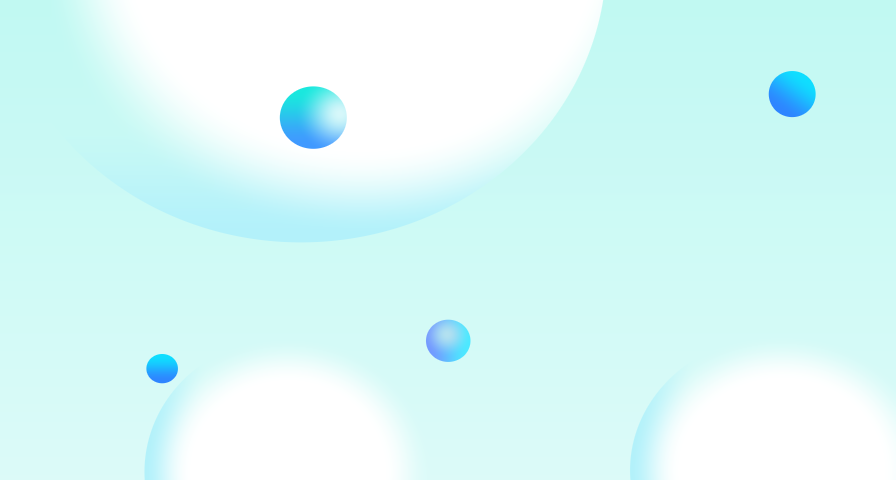
Reproduce this background procedurally as a WebGL 1 fragment shader.

```glsl
precision highp float;
// Pale aqua backdrop with three large white glowing discs, cut by the frame,
// and four small glossy balls. Every shape is an ellipse distance; the discs
// blend a soft white core with a cyan rim, the balls use two-colour ramps.

uniform vec2 u_resolution;

// Positions are in canvas heights, with the origin at the lower left.
const float ASPECT = 1.873;

const vec3 SKY_TOP = vec3(0.755, 0.976, 0.950);
const vec3 SKY_BOTTOM = vec3(0.862, 0.982, 0.974);
const vec3 RIM_CYAN = vec3(0.700, 0.945, 0.982);
const vec3 WHITE = vec3(1.0);

const vec3 AZURE = vec3(0.18, 0.52, 1.0);
const vec3 SKY_BLUE = vec3(0.25, 0.60, 1.0);
const vec3 PERIWINKLE = vec3(0.45, 0.60, 1.0);
const vec3 CYAN = vec3(0.06, 0.87, 1.0);
const vec3 LIGHT_CYAN = vec3(0.30, 0.91, 1.0);
const vec3 TEAL = vec3(0.10, 0.91, 0.87);
const vec3 PALE_SHINE = vec3(0.84, 0.97, 0.98);
const vec3 MUTED_SHINE = vec3(0.70, 0.88, 0.94);

const vec2 DOME_CENTER = vec2(0.629, 1.088);
const vec2 DOME_RADIUS = vec2(0.639, 0.593);
const vec2 CORE_CENTER = vec2(0.756, 1.146);
const vec2 CORE_RADIUS = vec2(0.610, 0.566);

// Position relative to an ellipse; its edge has length one.
vec2 ellipseSpace(vec2 p, vec2 center, vec2 radius) {
  return (p - center) / radius;
}

// Antialiased coverage, one pixel wide at the edge.
float coverage(vec2 q, vec2 radius) {
  float edge = (1.0 - length(q)) * min(radius.x, radius.y);
  return clamp(edge * u_resolution.y + 0.5, 0.0, 1.0);
}

// Fades from one inside the inner radius to zero at the outer radius.
float softDisc(vec2 q, float inner, float outer) {
  return 1.0 - smoothstep(inner, outer, length(q));
}

// Upper disc: off-centre white core and a cyan tint along the bottom.
vec3 drawDome(vec3 base, vec2 p) {
  vec2 q = ellipseSpace(p, DOME_CENTER, DOME_RADIUS);
  vec2 coreQ = ellipseSpace(p, CORE_CENTER, CORE_RADIUS);
  float tint = smoothstep(0.55, 1.0, -q.y);
  vec3 color = mix(base, RIM_CYAN, tint);
  color = mix(color, WHITE, softDisc(coreQ, 0.80, 1.12));
  return mix(base, color, coverage(q, DOME_RADIUS));
}

// Lower disc: centred white core and a cyan tint on the left.
vec3 drawMound(vec3 base, vec2 p, vec2 center, vec2 radius) {
  vec2 q = ellipseSpace(p, center, radius);
  float tint = smoothstep(0.55, 1.0, -q.x);
  vec3 color = mix(base, RIM_CYAN, tint);
  color = mix(color, WHITE, softDisc(q, 0.66, 1.0));
  return mix(base, color, coverage(q, radius));
}

// Ball with a linear ramp along a unit direction.
vec3 ramp(vec2 q, vec2 direction, vec3 low, vec3 high) {
  return mix(low, high, smoothstep(-0.9, 0.9, dot(q, direction)));
}

void main() {
  vec2 uv = gl_FragCoord.xy / u_resolution;
  vec2 p = uv * vec2(ASPECT, 1.0);
  vec3 color = mix(SKY_BOTTOM, SKY_TOP, uv.y);

  // Large glowing discs
  color = drawDome(color, p);
  color = drawMound(color, p, vec2(0.602, 0.017), vec2(0.300, 0.280));
  color = drawMound(color, p, vec2(1.634, 0.020), vec2(0.317, 0.283));

  // Shiny teal ball on the upper disc
  vec2 radius = vec2(0.070, 0.065);
  vec2 q = ellipseSpace(p, vec2(0.655, 0.755), radius);
  vec3 ball = ramp(q, vec2(0.0, 1.0), SKY_BLUE, TEAL);
  ball = mix(ball, PALE_SHINE, softDisc(q - vec2(0.80, 0.12), 0.0, 1.35));
  color = mix(color, ball, coverage(q, radius));

  // Blue ball at the upper right
  radius = vec2(0.049, 0.048);
  q = ellipseSpace(p, vec2(1.656, 0.804), radius);
  ball = ramp(q, vec2(0.6, 0.8), AZURE, CYAN);
  color = mix(color, ball, coverage(q, radius));

  // Muted ball near the middle
  radius = vec2(0.0465, 0.044);
  q = ellipseSpace(p, vec2(0.937, 0.290), radius);
  ball = ramp(q, vec2(1.0, 0.0), PERIWINKLE, LIGHT_CYAN);
  ball = mix(ball, MUTED_SHINE, softDisc(q - vec2(-0.05, 0.30), 0.0, 1.10));
  color = mix(color, ball, coverage(q, radius));

  // Small blue ball at the lower left
  radius = vec2(0.033, 0.0305);
  q = ellipseSpace(p, vec2(0.339, 0.232), radius);
  ball = ramp(q, vec2(0.0, 1.0), AZURE, CYAN);
  color = mix(color, ball, coverage(q, radius));

  gl_FragColor = vec4(color, 1.0);
}
```
